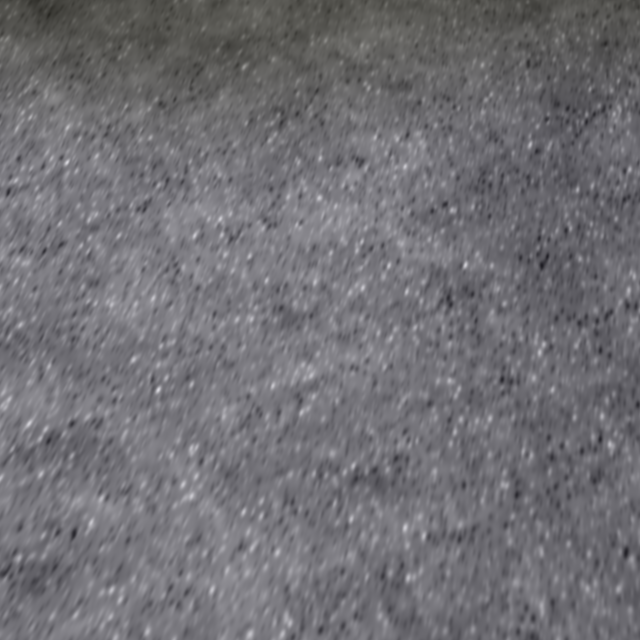
A three.js fragment shader for this texture:

```glsl
varying vec2 vUv;

vec3 hash3(vec2 cell) {
  vec3 h = vec3(dot(cell, vec2(127.1, 311.7)),
                dot(cell, vec2(269.5, 183.3)),
                dot(cell, vec2(419.2, 371.9)));
  return fract(sin(h) * 43758.5453);
}

// Cellular noise: one soft light or dark spot per cell.
// A higher rarity leaves fewer strong spots.
float spots(vec2 p, float rarity) {
  vec2 base = floor(p);
  float sum = 0.0;
  for (int j = -1; j <= 1; j++) {
    for (int i = -1; i <= 1; i++) {
      vec2 cell = base + vec2(float(i), float(j));
      vec3 rnd = hash3(cell);
      vec2 d = p - cell - rnd.xy;
      float tone = rnd.z * 2.0 - 1.0;
      sum += sign(tone) * pow(abs(tone), rarity) * exp(-5.5 * dot(d, d));
    }
  }
  return sum;
}

void main() {
  // Ground plane receding upward, with grains leaning right
  vec2 ground = vec2((vUv.x - 0.5) * (1.0 + 0.5 * vUv.y),
                     vUv.y * (1.0 + 0.35 * vUv.y));
  vec2 leaning = vec2(ground.x - 0.25 * ground.y, ground.y);

  // Broad light: dark far edge, dimmer right side
  float lit = 1.0 - smoothstep(0.72, 1.03, vUv.y + 0.04 * sin(vUv.x * 5.0));
  float shade = 0.325 + lit * (0.165 - 0.085 * smoothstep(0.35, 1.0, vUv.x));

  // Worn patches
  shade += 0.055 * spots(ground * vec2(4.0, 6.0) + 3.7, 1.0);
  shade += 0.05 * spots(ground * vec2(9.0, 13.0) + 17.3, 1.0);
  shade += 0.045 * spots(ground * vec2(22.0, 27.0) + 41.9, 1.0);

  // Clumps and fine upright fibres
  float detail = 0.045 * spots(leaning * vec2(50.0, 38.0) + 73.1, 1.0);
  detail += 0.085 * spots(leaning * vec2(130.0, 48.0) + 97.6, 1.0);

  // Sparse bright glints and dark pits
  float fleck = spots(leaning * vec2(95.0, 55.0) + 151.2, 4.0);
  detail += 0.28 * max(fleck, 0.0) + 0.19 * min(fleck, 0.0);
  shade += detail * mix(0.4, 1.0, lit);

  // Warm far edge, cool violet foreground
  vec3 tint = mix(vec3(0.005, 0.002, -0.018), vec3(0.0, -0.004, 0.02), lit);
  gl_FragColor = vec4(clamp(shade + tint, 0.0, 1.0), 1.0);
}
```
